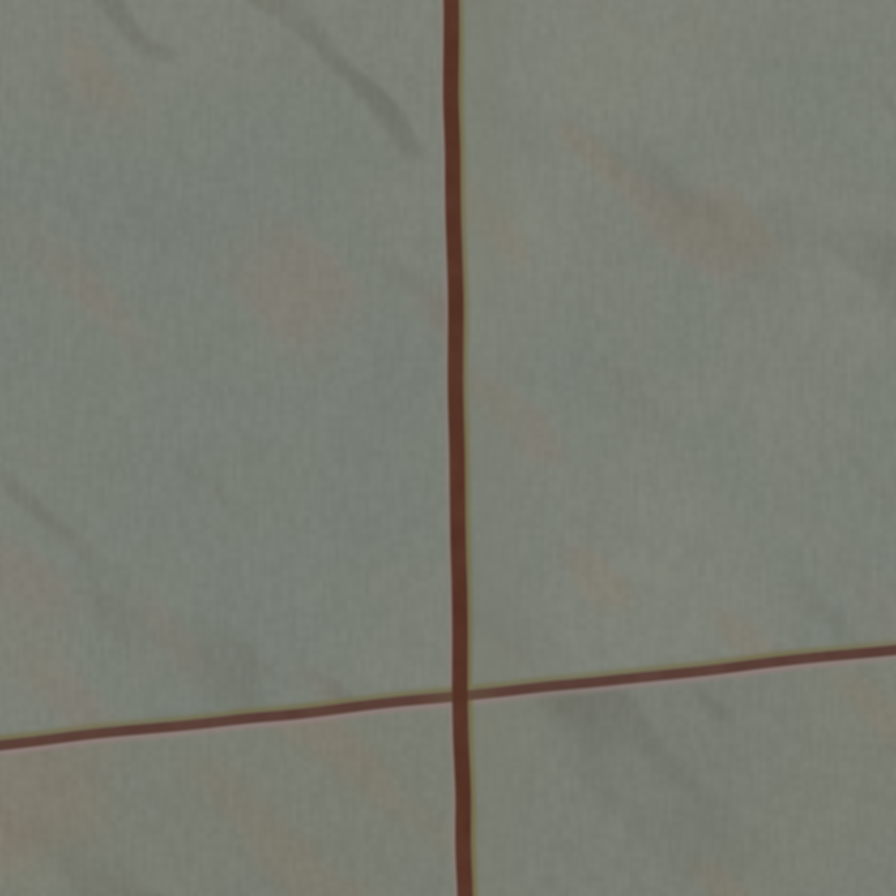
Reproduce this texture procedurally as a Shadertoy shader.

```glsl
#define TILE_SIZE 1.1
#define CROSSING vec2(0.5145, 0.2235)
#define JOINT_SLOPE vec2(-0.0150, 0.1060)
#define HALF_WIDTH vec2(0.0086, 0.0056)
#define SOFTNESS 0.0028
#define GLAZE vec3(0.480, 0.502, 0.468)
#define WARM_GLAZE vec3(0.482, 0.487, 0.437)
#define PINK_FRINGE vec3(0.560, 0.490, 0.480)
#define OLIVE_FRINGE vec3(0.450, 0.425, 0.290)
#define GROUT_UPRIGHT vec3(0.335, 0.205, 0.155)
#define GROUT_LEVEL vec3(0.345, 0.235, 0.205)
#define VEIN_DEPTH 0.040

float hash(vec2 p) {
    vec3 q = fract(vec3(p.xyx) * 0.1031);
    q += dot(q, q.yzx + 33.33);
    return fract((q.x + q.y) * q.z);
}

float noise(vec2 p) {
    vec2 cell = floor(p), f = fract(p);
    f = f * f * (3.0 - 2.0 * f);
    return mix(mix(hash(cell), hash(cell + vec2(1, 0)), f.x),
               mix(hash(cell + vec2(0, 1)), hash(cell + vec2(1, 1)), f.x), f.y);
}

float fbm(vec2 p) {
    float sum = 0.0, amplitude = 0.5;
    for (int i = 0; i < 4; i++) {
        sum += amplitude * noise(p);
        p = mat2(1.6, 1.2, -1.2, 1.6) * p + 17.0;
        amplitude *= 0.5;
    }
    return sum;
}

// Soft ridge of the given width centred on an offset
float ridge(float d, float offset, float width) {
    float t = (d - offset) / width;
    return exp(-t * t);
}

// Stone-like glaze: tone, clouds, slanting veins and fine weave
vec3 glaze(vec2 uv, vec2 tile) {
    vec2 p = uv + 7.0 * tile + 20.0;
    float cloud = fbm(p * 4.0);
    float lowerRow = 1.0 - step(0.0, tile.y);
    float warmth = 0.65 * lowerRow + 0.25 * hash(tile + 31.0)
                 + 1.4 * (cloud - 0.5);
    vec3 color = mix(GLAZE, WARM_GLAZE, clamp(warmth, 0.0, 1.0));
    color += 0.05 * (cloud - 0.47);

    vec2 slant = vec2(dot(p, vec2(0.72, -0.69)), dot(p, vec2(0.69, 0.72)));
    slant.y += 0.04 * fbm(p * 9.0);
    float vein = smoothstep(0.62, 0.95, noise(slant * vec2(7.0, 26.0)));
    vein *= smoothstep(0.35, 0.75, noise(p * 5.0 + 9.0));
    color -= VEIN_DEPTH * vein * vec3(0.8, 1.0, 0.95);

    float blush = smoothstep(0.66, 0.92, noise(slant * vec2(6.0, 15.0) + 40.0));
    color += blush * vec3(0.018, -0.008, -0.012);

    float weave = noise(p * vec2(210.0, 55.0)) + noise(p * vec2(120.0, 150.0));
    return color + 0.016 * (weave - 1.0);
}

void mainImage(out vec4 fragColor, in vec2 fragCoord) {
    vec2 uv = fragCoord / iResolution.xy;

    // Skewed tile grid with slightly uneven joints
    vec2 p = uv - CROSSING - JOINT_SLOPE * (uv.yx - CROSSING.yx);
    p += 0.0025 * (vec2(noise(uv.yy * 9.0), noise(uv.xx * 9.0 + 5.0)) - 0.5);
    vec2 tile = floor(p / TILE_SIZE);
    vec2 d = p - TILE_SIZE * round(p / TILE_SIZE);

    vec3 color = glaze(uv, tile);

    // Warm stain close to the upright joint
    float stain = ridge(d.x, 0.035, 0.035) * noise(uv * 8.0);
    color = mix(color, WARM_GLAZE, 0.6 * stain);

    // Coloured fringes on opposite sides of each joint
    vec2 edge = HALF_WIDTH + 0.002;
    float wear = 0.6 + 0.4 * noise(uv * 14.0);
    float pink = max(0.65 * ridge(d.x, -edge.x, 0.0035), ridge(d.y, -edge.y, 0.0045));
    float olive = max(ridge(d.x, edge.x, 0.0042), 0.85 * ridge(d.y, edge.y, 0.0045));
    color = mix(color, PINK_FRINGE, pink * wear);
    color = mix(color, OLIVE_FRINGE, olive * wear);

    // Grout, the upright joint lying over the level one
    vec2 blur = max(vec2(SOFTNESS), 1.0 / iResolution.xy);
    vec2 grout = 1.0 - smoothstep(HALF_WIDTH - blur, HALF_WIDTH + blur, abs(d));
    float mottling = 0.05 * (fbm(uv * 40.0) - 0.47);
    vec3 level = mix(GROUT_LEVEL, OLIVE_FRINGE, 0.3 * ridge(d.x, 0.0, 0.03));
    color = mix(color, level + mottling, 0.95 * grout.y);
    color = mix(color, GROUT_UPRIGHT + mottling, grout.x);

    fragColor = vec4(color, 1.0);
}
```
